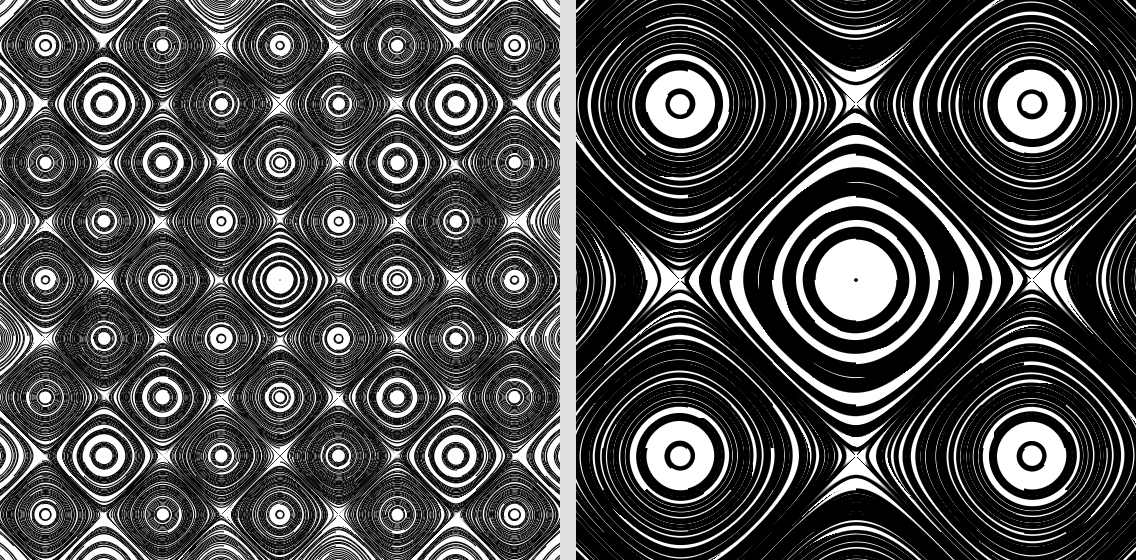
Left: the whole. Right: its middle third, enlarged.
Write a WebGL 1 fragment shader that draws this pattern.

```glsl
precision highp float;
// Black spiralling orbits in a checkered field of diamond-shaped vortices, on white.

uniform vec2 u_resolution;

const float PI = 3.14159265;
const float FIELD_SIZE = 30.0;     // phase units across the canvas
const float SEED_STEP = 0.75;      // spacing of the lattice of orbit starts
const float SEED_LIMIT = 15.01;    // no orbit starts beyond this
const int SEEDS_PER_SIDE = 9;      // lattice points that fit across one vortex
const float ORBIT_TIME = 16.0;     // how long each orbit is followed
const float DRIFT = 0.03;          // outward creep per unit of time
const float LINE_WIDTH = 0.0019;   // in canvas units
const vec3 INK = vec3(0.0);
const vec3 PAPER = vec3(1.0);

// Stream function: +-2 at vortex centres, 0 on the diamond borders.
float stream(vec2 p) {
  return cos(p.x) + cos(p.y);
}

float strength(vec2 p) {
  return clamp(abs(stream(p)), 0.0001, 1.9999);
}

// Level coordinate that grows steadily along a drifting orbit.
float level(float f) {
  return log((2.0 - f) / f);
}

// Approximate time of one turn at a given strength.
float turnTime(float f) {
  return 4.0 * log(8.0 / f) + 0.185 * f * f;
}

// Angle around a vortex, in turns.
float turnAngle(vec2 q) {
  return atan(q.y, q.x + 0.00001) / (2.0 * PI);
}

// Centre of the diamond cell that holds p.
vec2 vortexCentre(vec2 p) {
  vec2 diagonal = floor(vec2(p.x + p.y, p.x - p.y) / (2.0 * PI) + 0.5);
  return PI * vec2(diagonal.x + diagonal.y, diagonal.x - diagonal.y);
}

void main() {
  float canvas = min(u_resolution.x, u_resolution.y);
  vec2 p = (gl_FragCoord.xy - 0.5 * u_resolution) / canvas * FIELD_SIZE;
  float pixel = 1.0 / canvas;

  vec2 centre = vortexCentre(p);
  float spin = stream(centre) > 0.0 ? -1.0 : 1.0;
  float f = strength(p);
  float here = level(f);
  float angle = turnAngle(p - centre);
  float period = turnTime(f);
  float creep = DRIFT * period;

  // Converts a difference in level to a distance on the canvas.
  float slope = max(length(sin(p)), 0.0001);
  float levelToCanvas = 0.5 * f * (2.0 - f) / slope / FIELD_SIZE;

  // Every lattice point inside this vortex starts one spiral.
  vec2 firstSeed = ceil((centre - PI) / SEED_STEP) * SEED_STEP;
  float ink = 0.0;
  for (int j = 0; j < SEEDS_PER_SIDE; j++) {
    for (int i = 0; i < SEEDS_PER_SIDE; i++) {
      vec2 seed = firstSeed + SEED_STEP * vec2(float(i), float(j));
      vec2 offset = seed - centre;
      bool outsideCell = abs(offset.x) + abs(offset.y) > PI;
      bool outsideField = max(abs(seed.x), abs(seed.y)) > SEED_LIMIT;
      if (outsideCell || outsideField) continue;

      // Nearest arm of the spiral, limited to the turns it lasts.
      float rise = here - level(strength(seed));
      float phase = fract(spin * (angle - turnAngle(offset)));
      float lastTurn = floor(ORBIT_TIME / period - phase);
      if (lastTurn < 0.0) continue;
      float turn = clamp(floor(rise / creep - phase + 0.5), 0.0, lastTurn);

      float dist = abs(rise - creep * (turn + phase)) * levelToCanvas;
      ink = max(ink, clamp((0.5 * LINE_WIDTH - dist) / pixel + 0.5, 0.0, 1.0));
    }
  }

  gl_FragColor = vec4(mix(PAPER, INK, ink), 1.0);
}
```
